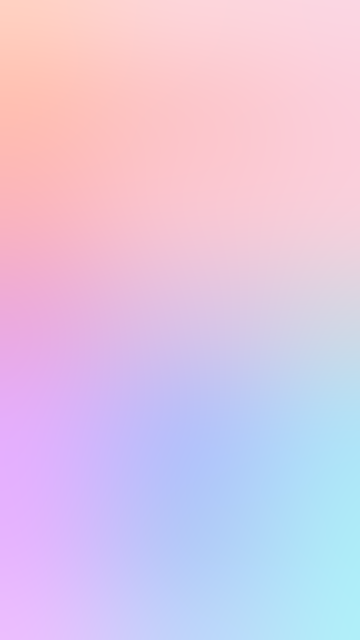
Give the GLSL for this background, as a Shadertoy shader.

```glsl
// A soft pastel mesh gradient: peach and pink above, lilac, blue and aqua below.
// Three vertical colour ramps (left, centre, right) share evenly spaced rows;
// rows blend sideways with smoothsteps and upwards with a cubic spline.

const int ROWS = 7;
const vec2 CENTRE_BLEND = vec2(0.00, 0.58);  // x range, left ramp to centre ramp
const vec2 RIGHT_BLEND  = vec2(0.45, 1.05);  // x range, centre ramp to right ramp

// Colour ramps, from the bottom row to the top row
const vec3 LEFT_RAMP[ROWS] = vec3[ROWS](
    vec3(0.925, 0.745, 0.996),   // pale lilac
    vec3(0.902, 0.702, 0.996),
    vec3(0.898, 0.682, 0.984),   // lilac
    vec3(0.925, 0.667, 0.867),   // orchid
    vec3(0.980, 0.706, 0.745),   // rose
    vec3(1.000, 0.749, 0.698),   // peach
    vec3(1.000, 0.820, 0.761));  // pale peach

const vec3 CENTRE_RAMP[ROWS] = vec3[ROWS](
    vec3(0.745, 0.831, 0.980),   // pale blue
    vec3(0.698, 0.784, 0.973),
    vec3(0.714, 0.753, 0.976),   // periwinkle
    vec3(0.859, 0.761, 0.902),   // mauve
    vec3(0.973, 0.776, 0.824),   // pink
    vec3(0.988, 0.776, 0.792),   // coral pink
    vec3(0.992, 0.835, 0.855));  // pale pink

const vec3 RIGHT_RAMP[ROWS] = vec3[ROWS](
    vec3(0.690, 0.941, 0.976),   // aqua
    vec3(0.682, 0.925, 0.973),
    vec3(0.698, 0.890, 0.965),   // sky
    vec3(0.827, 0.847, 0.894),   // misty grey
    vec3(0.965, 0.816, 0.863),   // blush
    vec3(0.984, 0.812, 0.863),
    vec3(0.984, 0.839, 0.890));  // pale blush

// Colour along one row, with the row index held inside the mesh
vec3 rowColour(int row, float x) {
    int i = clamp(row, 0, ROWS - 1);
    float toCentre = smoothstep(CENTRE_BLEND.x, CENTRE_BLEND.y, x);
    float toRight = smoothstep(RIGHT_BLEND.x, RIGHT_BLEND.y, x);
    return mix(mix(LEFT_RAMP[i], CENTRE_RAMP[i], toCentre), RIGHT_RAMP[i], toRight);
}

// Catmull-Rom spline between colours b and c
vec3 spline(vec3 a, vec3 b, vec3 c, vec3 d, float t) {
    vec3 cubic = 3.0 * (b - c) + d - a;
    vec3 square = 2.0 * a - 5.0 * b + 4.0 * c - d;
    return b + 0.5 * t * (c - a + t * (square + t * cubic));
}

void mainImage(out vec4 fragColor, in vec2 fragCoord) {
    vec2 uv = fragCoord / iResolution.xy;

    // Find the row below this height and the way up to the next one
    float height = uv.y * float(ROWS - 1);
    int row = int(floor(height));

    vec3 colour = spline(rowColour(row - 1, uv.x), rowColour(row, uv.x),
                         rowColour(row + 1, uv.x), rowColour(row + 2, uv.x),
                         fract(height));
    fragColor = vec4(clamp(colour, 0.0, 1.0), 1.0);
}
```
